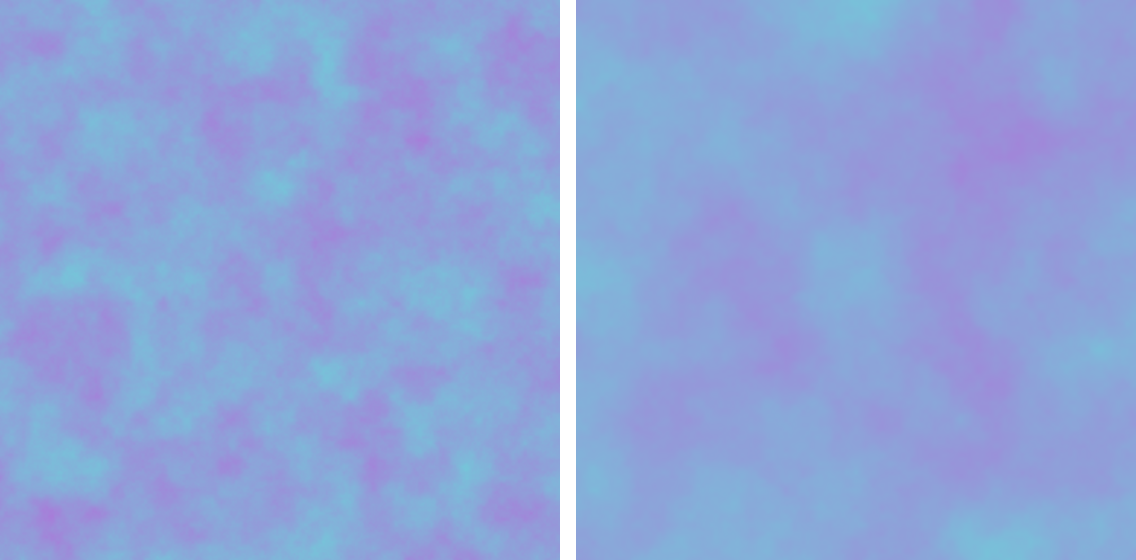
Left, the full canvas; right, a detail of the centre.
This texture is drawn by a Shadertoy shader. Its source:

```glsl
#define BASE_CELLS 12.0
#define OCTAVES 6
#define GAIN 0.61
#define AQUA vec3(0.426, 0.821, 0.85)
#define VIOLET vec3(0.679, 0.454, 0.85)

// Integer hash of a lattice corner, 0 to 1
float cornerHash(ivec2 corner, int layer) {
    uvec2 q = uvec2(corner + 64 + layer * 517) * uvec2(1597u, 3571u);
    uint h = (q.x ^ (q.y << 7)) * 74093u;
    h = (h ^ (h >> 15)) * 48271u + q.y;
    h = (h ^ (h >> 13)) * 69621u;
    h ^= h >> 16;
    return float(h & 65535u) / 65535.0;
}

// Smoothly interpolated lattice noise
float valueNoise(vec2 p, int layer) {
    ivec2 cell = ivec2(floor(p));
    vec2 blend = smoothstep(0.0, 1.0, fract(p));
    float bottom = mix(cornerHash(cell, layer),
                       cornerHash(cell + ivec2(1, 0), layer), blend.x);
    float top = mix(cornerHash(cell + ivec2(0, 1), layer),
                    cornerHash(cell + ivec2(1, 1), layer), blend.x);
    return mix(bottom, top, blend.y);
}

// Octaves from broad clouds down to fine mottling, normalised
float cloudField(vec2 p) {
    float sum = 0.0, total = 0.0, amplitude = 1.0;
    for (int layer = 0; layer < OCTAVES; layer++) {
        sum += amplitude * valueNoise(p, layer);
        total += amplitude;
        amplitude *= GAIN;
        p *= 2.0;
    }
    return sum / total;
}

void mainImage(out vec4 fragColor, in vec2 fragCoord) {
    vec2 uv = fragCoord / iResolution.y;
    fragColor = vec4(mix(AQUA, VIOLET, cloudField(uv * BASE_CELLS)), 1.0);
}
```
